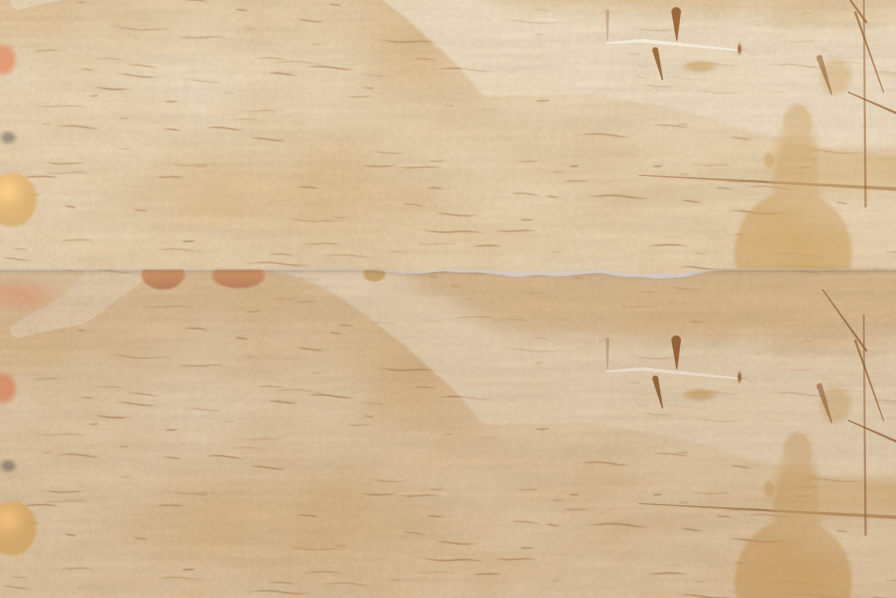
Give the GLSL for this texture, as a WebGL 2 fragment shader.

```glsl
#version 300 es
precision highp float;
// A pale plywood sheet with water stains, scratches, resin drops and a torn seam.
// One panel function is drawn twice, shifted vertically, with a warmer lower tint;
// stains are soft masks, grain is scattered dashes plus stretched noise.
uniform vec2 u_resolution;
out vec4 fragColor;

const float ASPECT = 1.5, SEAM = .453, REPEAT = .549, GRAIN = .42;
const vec3 PALE = vec3(.905, .845, .745), TAN = vec3(.835, .715, .545);
const vec3 AMBER = vec3(.8, .64, .4), BROWN = vec3(.56, .35, .16);
const vec3 RESIN = vec3(.91, .73, .46), PINK = vec3(.88, .57, .42);
const vec3 CHIP = vec3(.96, .92, .85), TORN = vec3(.85, .81, .8);
const vec3 SPECK = vec3(.45, .43, .39), LOWER_TINT = vec3(.95, .925, .905);

// Scratches: end points, then both half widths and the strength
const int CUTS = 8;
const vec4 CUT_ENDS[CUTS] = vec4[](
  vec4(1.132, .116, 1.133, .163), vec4(1.097, .18, 1.109, .229),
  vec4(1.017, .115, 1.017, .163), vec4(1.446, .075, 1.449, .441),
  vec4(1.377, .031, 1.45, .133), vec4(1.432, .117, 1.479, .25),
  vec4(1.42, .25, 1.5, .285), vec4(1.372, .193, 1.392, .253));
const vec3 CUT_STYLE[CUTS] = vec3[](
  vec3(.008, .001, .85), vec3(.005, .001, .85), vec3(.003, .001, .3), vec3(.0015, .002, .5),
  vec3(.001, .002, .65), vec3(.002, .001, .65), vec3(.001, .002, .7), vec3(.005, .0015, .55));

float hash(vec2 p) { return fract(sin(dot(p, vec2(127.1, 311.7))) * 43758.5); }

float noise(vec2 p) {
  vec2 i = floor(p), f = fract(p), e = vec2(0, 1);
  f = f * f * (3. - 2. * f);
  return mix(mix(hash(i), hash(i + e.yx), f.x), mix(hash(i + e), hash(i + 1.), f.x), f.y);
}

float fbm(vec2 p) {
  float sum = 0., amp = .5;
  for (int i = 0; i < 4; i++, amp *= .5) { sum += amp * noise(p); p = p * 2.03 + 7.1; }
  return sum;
}

// Shapes as vec4(centre, radii)
float glow(vec2 p, vec4 e) { vec2 d = (p - e.xy) / e.zw; return exp(-dot(d, d)); }

float blob(vec2 p, vec4 e, float soft) {
  float d = (length((p - e.xy) / e.zw) - 1.) * min(e.z, e.w);
  return 1. - smoothstep(-soft, soft, d);
}

// Line whose half width goes from w.x to w.y
float stroke(vec2 p, vec4 ends, vec2 w) {
  vec2 ab = ends.zw - ends.xy, ap = p - ends.xy;
  float t = clamp(dot(ap, ab) / dot(ab, ab), 0., 1.), aa = .8 / u_resolution.y;
  return 1. - smoothstep(-aa, aa, length(ap - ab * t) - mix(w.x, w.y, t));
}

// Short dark fibres, one candidate per cell
float fibres(vec2 p) {
  float sum = 0.;
  vec2 size = vec2(.16, .017), cell = floor(p / size);
  for (int k = 0; k < 9; k++) {
    vec2 id = cell + vec2(k % 3 - 1, k / 3 - 1);
    vec2 d = p - (id + vec2(hash(id), hash(id + 19.3))) * size;
    float len = mix(.01, .065, pow(hash(id + 5.7), 2.));
    d.y -= d.x * .04 + .0015 * sin(d.x * 70. + id.y);
    float body = exp(-d.y * d.y / 3e-6) * (1. - smoothstep(.3 * len, len, abs(d.x)));
    sum += body * step(.5, hash(id + 41.1)) * (.35 + .65 * hash(id + 3.9));
  }
  return min(sum, 1.);
}

// q: x rightwards, y downwards from the seam
vec3 panel(vec2 q) {
  // Large stain below a curved shoreline
  float wob = fbm(q * vec2(9, 14)) - .47;
  float shore = .255 * pow(clamp((q.x - .45) / .36, 0., 1.), 1.6)
    + .1 * smoothstep(.95, 1.5, q.x) + .012 * wob;
  float inside = smoothstep(-.004, .006, q.y - shore);
  float depth = .45 + .5 * wob + .4 * glow(q, vec4(.7, .18, .11, .12))
    + .45 * glow(q, vec4(.45, .42, .24, .09)) + .3 * glow(q, vec4(.4, .03, .22, .07))
    + .4 * glow(q, vec4(.03, .12, .15, .06)) - .22 * glow(q, vec4(.3, .25, .28, .09));
  // Soft wash in the upper right, pale smear in the upper left
  float low = q.y - .12 * smoothstep(.6, .9, q.x) - .05 * wob;
  float wash = smoothstep(.58, .72, q.x) * (1. - smoothstep(-.035, .025, low));
  float smear = max(stroke(q, vec4(.21, -.01, .13, .06), vec2(.04, .03)),
    stroke(q, vec4(.13, .06, .03, .1), vec2(.03, .012)));
  float stain = mix(.12 + .2 * wob + .65 * wash, depth, inside);
  stain = mix(stain, .1, .7 * smear);
  vec3 col = mix(PALE, TAN, clamp(stain, 0., 1.15));

  // Grain
  col *= 1. + .07 * (fbm(q * vec2(7, 110)) - .47) + .035 * (noise(q * 230.) - .5);
  col = mix(col, BROWN, GRAIN * fibres(q) * (.45 + .55 * inside));
  col = mix(col, BROWN, .5 * stroke(q, vec4(1.07, .389, 1.5, .412), vec2(.0008, .003)));

  // Amber spill
  float spill = max(blob(q, vec4(1.328, .52, .098, .105), .005),
    blob(q, vec4(1.335, .4, .042, .1), .012));
  spill = max(spill, .8 * blob(q, vec4(1.335, .305, .025, .035), .005));
  spill = max(spill, .7 * blob(q, vec4(1.46, .38, .15, .035), .02));
  spill = max(spill, blob(q, vec4(1.288, .365, .009, .013), .003));
  col = mix(col, AMBER, spill * (.55 + .5 * wob));

  // Gouges and scratches
  col = mix(col, AMBER, .4 * blob(q, vec4(1.399, .223, .026, .03), .008));
  col = mix(col, AMBER, .6 * blob(q, vec4(1.172, .207, .026, .009), .004));
  for (int i = 0; i < CUTS; i++)
    col = mix(col, BROWN, CUT_STYLE[i].z * stroke(q, CUT_ENDS[i], CUT_STYLE[i].xy));
  col = mix(col, CHIP, max(stroke(q, vec4(1.017, .168, 1.075, .164), vec2(.0015, .003)),
    stroke(q, vec4(1.075, .164, 1.238, .18), vec2(.003, .0015))));
  col = mix(col, BROWN, .8 * blob(q, vec4(1.238, .178, .003, .008), .002));

  // Resin drops, pink marks and a grey speck
  float shine = .94 + .16 * glow(q, vec4(.012, .415, .025, .025));
  col = mix(col, RESIN * shine, .85 * blob(q, vec4(.02, .43, .041, .045), .004));
  float pink = max(blob(q, vec4(.004, .196, .022, .024), .008),
    .6 * blob(q, vec4(.03, .04, .05, .022), .02));
  col = mix(col, PINK, .8 * pink);
  float beads = max(blob(q, vec4(.273, .006, .036, .025), .003),
    blob(q, vec4(.399, .008, .044, .021), .003));
  col = mix(col, mix(PINK, AMBER, .35) * (1. - 5. * max(q.y, 0.)), .85 * beads);
  col = mix(col, AMBER, .8 * blob(q, vec4(.627, .005, .018, .013), .003));
  return mix(col, SPECK, .6 * blob(q, vec4(.014, .326, .011, .009), .006));
}

void main() {
  vec2 p = gl_FragCoord.xy / u_resolution * vec2(ASPECT, 1);
  float down = 1. - p.y, aa = 1. / u_resolution.y;
  // Ragged seam with a torn paper lip
  float torn = smoothstep(.6, .75, p.x) * (1. - smoothstep(1.14, 1.22, p.x));
  float d = down - SEAM + .003 - torn * .009 * noise(vec2(p.x * 16., 3));
  vec3 upper = panel(vec2(p.x, down - SEAM + REPEAT));
  vec3 lower = panel(vec2(p.x, down - SEAM)) * LOWER_TINT;
  vec3 col = mix(upper, lower, smoothstep(-aa, aa, d));
  col *= 1. - .13 * exp(-abs(d - .003) / .003);
  float lip = .002 + .006 * torn * noise(vec2(p.x * 30., 8));
  float paper = smoothstep(-aa, aa, d + .001) * (1. - smoothstep(-aa, aa, d - lip));
  fragColor = vec4(mix(col, TORN, paper * (.3 + .55 * torn)), 1);
}
```
